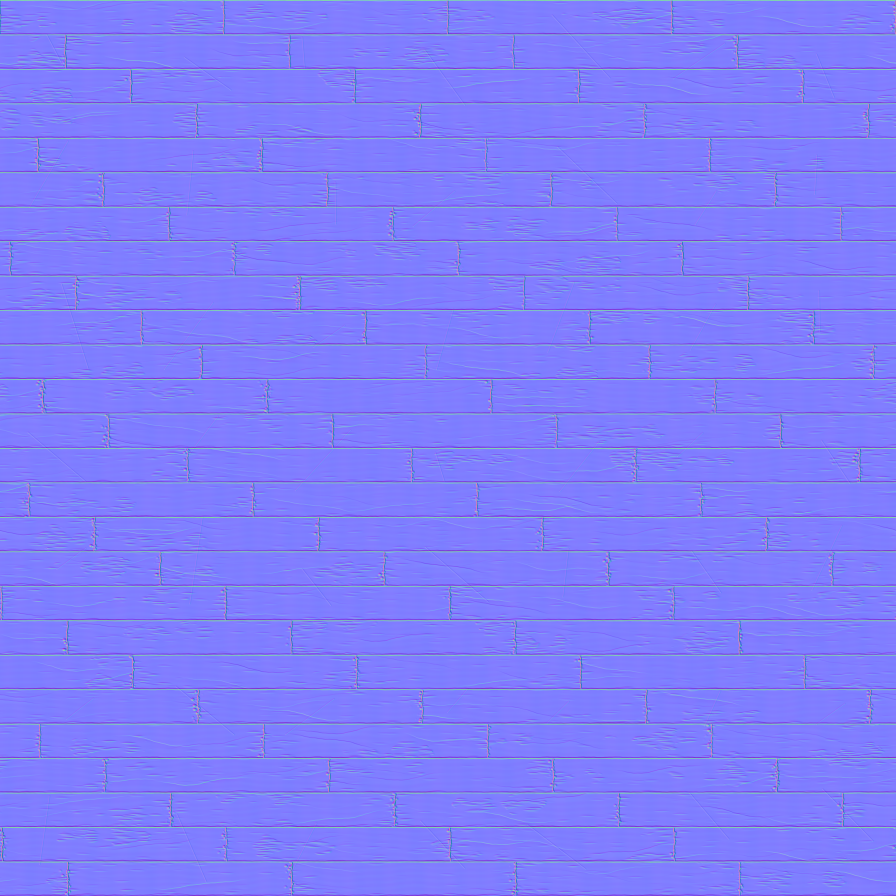
Write a WebGL 2 fragment shader that draws this texture map.

```glsl
#version 300 es
precision highp float;
// Normal map of staggered wooden floor planks with worn joints, grain and cracks.

uniform vec2 u_resolution;
out vec4 fragColor;

const float ROWS = 26.0;
const float PLANKS_PER_ROW = 4.0;
const float ROW_SHIFT = 0.2925;      // stagger per row, in plank lengths
const float GROOVE_DEPTH = 0.0009;
const int CRACKS = 3;
const float SCRATCH_CELLS = 7.0;
const int TAPS = 3;                  // surface facets per pixel side

float hash(vec2 p) {
    vec3 q = fract(vec3(p.xyx) * vec3(0.1031, 0.1030, 0.0973));
    q += dot(q, q.yzx + 33.33);
    return fract((q.x + q.y) * q.z);
}

// Layered sines, roughly -1 to 1
float waves(float x, float phase) {
    return 0.55 * sin(x + phase) + 0.3 * sin(2.7 * x + 1.9 * phase)
         + 0.15 * sin(6.3 * x + 3.1 * phase);
}

// Start of a row in plank lengths: an even stagger with slips between blocks of rows
float rowStart(float row) {
    return row * ROW_SHIFT - 0.024 * step(9.5, row) + 0.06 * step(12.5, row)
         - 0.045 * step(23.5, row);
}

// Cellular noise: chips in stretched cells, more of them at high density
float chips(vec2 p, float density) {
    vec2 cell = floor(p);
    float depth = 0.0;
    for (int j = -1; j <= 1; j++) {
        for (int i = -1; i <= 1; i++) {
            vec2 c = cell + vec2(i, j);
            float rarity = hash(c + 7.0);
            vec2 center = c + vec2(hash(c + 19.0), hash(c + 43.0));
            float shape = 1.0 - smoothstep(0.1, 0.65, length(p - center));
            depth = max(depth, shape * smoothstep(rarity, rarity + 0.25, density));
        }
    }
    return depth;
}

// Long curving splits: a sharp lip that fades away on one side
float cracks(vec2 local, vec2 id) {
    float sum = 0.0;
    for (int i = 0; i < CRACKS; i++) {
        vec2 seed = id + float(i) * vec2(31.0, 57.0);
        float phase = 6.28 * hash(seed + 3.0);
        float path = 0.15 + 0.7 * hash(seed) + 0.3 * waves(local.x * 3.2, phase)
                   + 0.015 * waves(local.x * 31.0, phase);
        float d = (local.y - path) / ROWS;
        float lip = smoothstep(-0.0006, 0.0006, d) * exp(-max(d, 0.0) / 0.003);
        float extent = smoothstep(0.1, 0.9, sin(local.x * 6.5 + phase * 2.3));
        sum += lip * extent * (hash(seed + 11.0) - 0.45);
    }
    return sum;
}

// Faint straight scratches, one inside each cell of a coarse grid
float scratch(vec2 p) {
    vec2 cell = floor(p * SCRATCH_CELLS);
    vec2 q = fract(p * SCRATCH_CELLS) - 0.35 - 0.3 * vec2(hash(cell), hash(cell + 5.0));
    float angle = -0.5 - 2.1 * hash(cell + 9.0);
    vec2 dir = vec2(cos(angle), sin(angle));
    float reach = 0.1 + 0.25 * hash(cell + 13.0);
    float d = length(q - dir * clamp(dot(q, dir), -reach, reach)) / SCRATCH_CELLS;
    return 1.0 - smoothstep(0.0, 0.001, d);
}

float height(vec2 p) {
    // Plank layout: local.x runs along the board, local.y down from its top edge
    float down = (1.0 - p.y) * ROWS;
    float row = floor(down);
    float sway = 0.0028 * waves(down * 9.0, row);
    float along = p.x * PLANKS_PER_ROW - rowStart(row) + sway;
    vec2 id = vec2(row, mod(floor(along), PLANKS_PER_ROW));
    vec2 local = vec2(fract(along), fract(down));
    float phase = 6.28 * hash(id + 23.0);

    // Distances to the four edges, in canvas units
    float left = local.x / PLANKS_PER_ROW;
    float right = (1.0 - local.x) / PLANKS_PER_ROW;
    float top = local.y / ROWS;
    float bottom = (1.0 - local.y) / ROWS;

    // Narrow upper and end walls, a softer uneven lower edge
    float uneven = 0.5 + 0.5 * waves(local.x * 43.0, phase);
    float bevel = smoothstep(0.0, 0.0008 + 0.0005 * uneven, top)
                * smoothstep(0.0, 0.0011 + 0.001 * uneven, bottom)
                * smoothstep(0.0, 0.001, left) * smoothstep(0.0, 0.001, right);
    float lift = GROOVE_DEPTH * (1.0 + 0.35 * waves(local.x * 11.0, phase * 1.7));

    // Wear gathers in patches, along the lower edge and around the joints
    float patchy = waves(local.x * 8.0, phase) + 0.5 * sin(local.y * 6.0 + phase * 3.0);
    float rough = 0.13 + 0.9 * smoothstep(0.35, 1.0, patchy) * hash(id + 61.0)
                + 0.6 * exp(-bottom / 0.0014) + 0.35 * exp(-min(left, right) / 0.012);
    float jointWear = exp(-min(right, 2.0 * left) / 0.004) * (0.25 + 0.75 * hash(id + 83.0));
    float drift = 0.0012 * waves(p.x * 23.0, phase);
    float grain = 0.00002 * sin(p.y * 900.0 + 4.0 * waves(p.x * 18.0, phase));

    float relief = grain + 0.0008 * cracks(local, id);
    relief -= 0.00042 * chips((p + vec2(0.0, drift)) * vec2(60.0, 430.0) + id * 17.0, rough);
    if (jointWear > 0.02) {
        relief -= 0.0009 * chips(p * vec2(240.0, 330.0) + id * 29.0, jointWear);
    }
    return bevel * (lift + relief) - 0.00013 * scratch(p);
}

// Weathering: facets turned up or sideways lose length, those turned down stay crisp
vec3 weather(vec3 n) {
    float exposed = smoothstep(-0.12, 0.04, n.y);
    return vec3(n.x, n.y * mix(0.85, 1.0, exposed), pow(n.z, mix(1.3, 3.6, exposed)));
}

void main() {
    // Average the facet normals across the pixel
    vec2 stride = 1.0 / (u_resolution * float(TAPS));
    vec2 corner = (gl_FragCoord.xy - 0.5) / u_resolution;
    float below[TAPS + 1];
    vec3 normal = vec3(0.0);
    for (int j = 0; j <= TAPS; j++) {
        float previous = 0.0;
        for (int i = 0; i <= TAPS; i++) {
            float h = height(corner + stride * vec2(i, j));
            if (i > 0 && j > 0) {
                vec2 slope = vec2(h - previous, h - below[i]) / stride;
                normal += weather(normalize(vec3(-slope.x, -slope.y - 0.015, 1.0)));
            }
            previous = h;
            below[i] = h;
        }
    }
    normal /= float(TAPS * TAPS);
    fragColor = vec4(normal * 0.5 + 0.5, 1.0);
}
```
